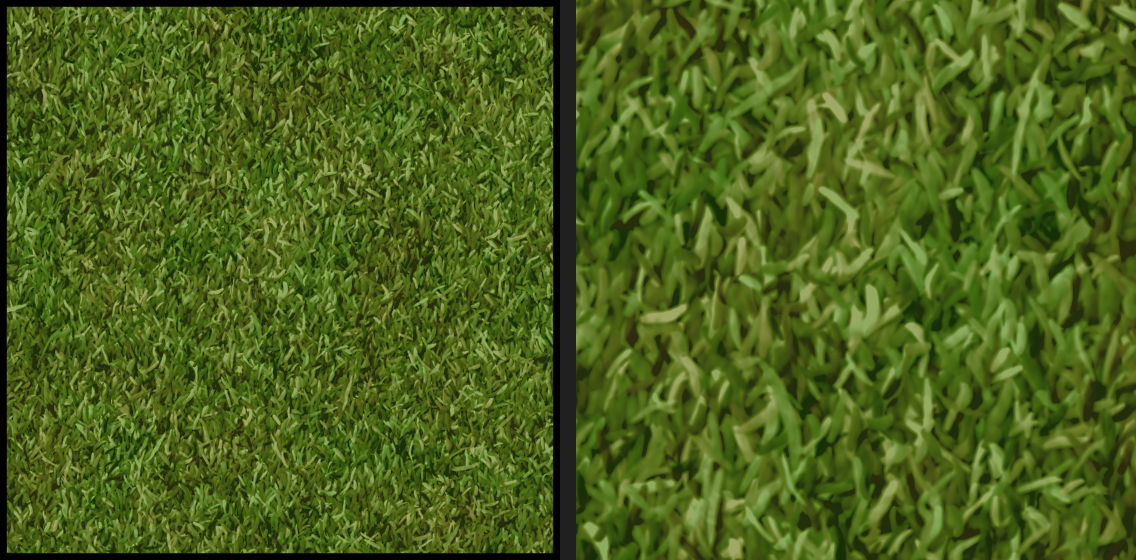
Left, the full canvas; right, a detail of the centre.
Write a Shadertoy shader that draws this texture.

```glsl
// Mown lawn seen from above: short soft overlapping grass blades inside a thin black frame.

#define FRAME_WIDTH 0.0120
#define BLADE_CELL 0.027
#define BLADE_LAYERS 11
#define BLADE_HALF_WIDTH 0.0031
#define BLADE_LEAN 0.12
#define BLADE_SPREAD 1.5
#define CLIPPING_CELL 0.060
#define CLIPPING_SHARE 0.14
#define EDGE_SOFTNESS 0.0016
#define CONTRAST 1.22
#define PATCH_STRENGTH 0.13
#define DRYNESS 0.055

vec4 hash4(vec3 p) {
    vec4 q = fract(p.xyzx * vec4(0.1031, 0.1030, 0.0973, 0.1099));
    q += dot(q, q.wzxy + 33.33);
    return fract((q.xxyz + q.yzzw) * q.zywx);
}

vec2 gradientAt(vec2 cell) {
    float angle = 6.2832 * hash4(vec3(cell, 71.0)).x;
    return vec2(cos(angle), sin(angle));
}

float gradientNoise(vec2 p) {
    vec2 i = floor(p), f = fract(p);
    vec2 u = f * f * f * (f * (f * 6.0 - 15.0) + 10.0);
    vec2 e = vec2(0.0, 1.0);
    float low = mix(dot(gradientAt(i), f), dot(gradientAt(i + e.yx), f - e.yx), u.x);
    float high = mix(dot(gradientAt(i + e.xy), f - e.xy), dot(gradientAt(i + e.yy), f - e.yy), u.x);
    return mix(low, high, u.y);
}

// Tone runs from shaded soil through green to pale sunlit leaf.
vec3 grassColor(float tone) {
    vec3 c = mix(vec3(0.13, 0.18, 0.04), vec3(0.23, 0.31, 0.06), smoothstep(0.0, 0.22, tone));
    c = mix(c, vec3(0.285, 0.385, 0.068), smoothstep(0.18, 0.43, tone));
    c = mix(c, vec3(0.34, 0.45, 0.10), smoothstep(0.40, 0.62, tone));
    c = mix(c, vec3(0.43, 0.52, 0.20), smoothstep(0.58, 0.82, tone));
    return mix(c, vec3(0.58, 0.67, 0.38), smoothstep(0.78, 1.08, tone));
}

// Scatters one layer of bent tapering blades; surface holds tone and dryness.
void addBlades(inout vec2 surface, vec2 p, float cellSize, float layer, float share, float halfWidth) {
    vec2 grid = p / cellSize + layer * vec2(0.37, 0.61);
    vec2 home = floor(grid);
    for (int y = -1; y <= 1; y++)
    for (int x = -1; x <= 1; x++) {
        vec2 cell = home + vec2(x, y);
        vec4 place = hash4(vec3(cell + 50.0, layer + 3.0));
        vec4 look = hash4(vec3(cell + 90.0, layer + 41.0));
        if (place.w > share) continue;

        vec2 q = (grid - cell - place.xy) * cellSize;
        float angle = BLADE_LEAN + BLADE_SPREAD * (place.z + look.w - 1.0);
        float s = sin(angle), c = cos(angle);
        q = vec2(c * q.x - s * q.y, s * q.x + c * q.y);

        float halfLength = cellSize * mix(0.32, 0.72, look.y);
        float along = q.y / halfLength;
        q.x += (look.z - 0.5) * 0.22 * cellSize * along * along;
        float width = halfWidth * mix(0.6, 1.2, look.z) * sqrt(max(1.0 - along * along, 0.0));
        float inside = width - abs(q.x);
        float mask = smoothstep(-EDGE_SOFTNESS, EDGE_SOFTNESS, inside);
        mask *= 1.0 - smoothstep(0.75, 1.0, abs(along));

        // Soft shadow on the right, then the leaf with a lit side
        float shadow = smoothstep(0.003, 0.0, abs(q.x - width - 0.001));
        surface.x -= 0.09 * shadow * (1.0 - smoothstep(0.5, 1.0, abs(along)));
        float tone = look.x + 0.12 * along - 0.10 * q.x / halfWidth;
        if (share < 1.0) tone = 0.70 + 0.35 * look.x;
        surface = mix(surface, vec2(tone, place.w / share * 2.0 - 1.0), 0.86 * mask);
    }
}

void mainImage(out vec4 fragColor, in vec2 fragCoord) {
    vec2 uv = fragCoord / iResolution.xy;
    vec2 p = uv + 0.0025 * vec2(gradientNoise(uv * 55.0), gradientNoise(uv * 55.0 + 19.0));

    // Shaded undergrowth
    vec2 surface = vec2(0.30 + 0.5 * gradientNoise(p * vec2(150.0, 80.0)), 0.0);

    // Dense turf, then sparse pale clippings
    for (int i = 0; i < BLADE_LAYERS; i++)
        addBlades(surface, p, BLADE_CELL, float(i), 1.0, BLADE_HALF_WIDTH);
    addBlades(surface, p, CLIPPING_CELL, 23.0, CLIPPING_SHARE, BLADE_HALF_WIDTH * 1.1);

    // Broad patches and fine grain
    float patches = gradientNoise(uv * 5.0 + 7.0) + 0.6 * gradientNoise(uv * 13.0);
    float grain = gradientNoise(p * vec2(190.0, 120.0) + 31.0);
    float tone = 0.49 + CONTRAST * (surface.x - 0.46) + PATCH_STRENGTH * patches + 0.16 * grain;
    vec3 color = grassColor(tone);

    // Straw against cool green
    float dry = surface.y + 1.3 * gradientNoise(uv * 8.0 + 43.0);
    color += DRYNESS * dry * vec3(0.85, -0.10, 0.25);

    // Black frame
    vec2 border = min(uv, 1.0 - uv);
    float frame = smoothstep(-0.001, 0.001, min(border.x, border.y) - FRAME_WIDTH);
    fragColor = vec4(clamp(color, 0.0, 1.0) * frame, 1.0);
}
```
